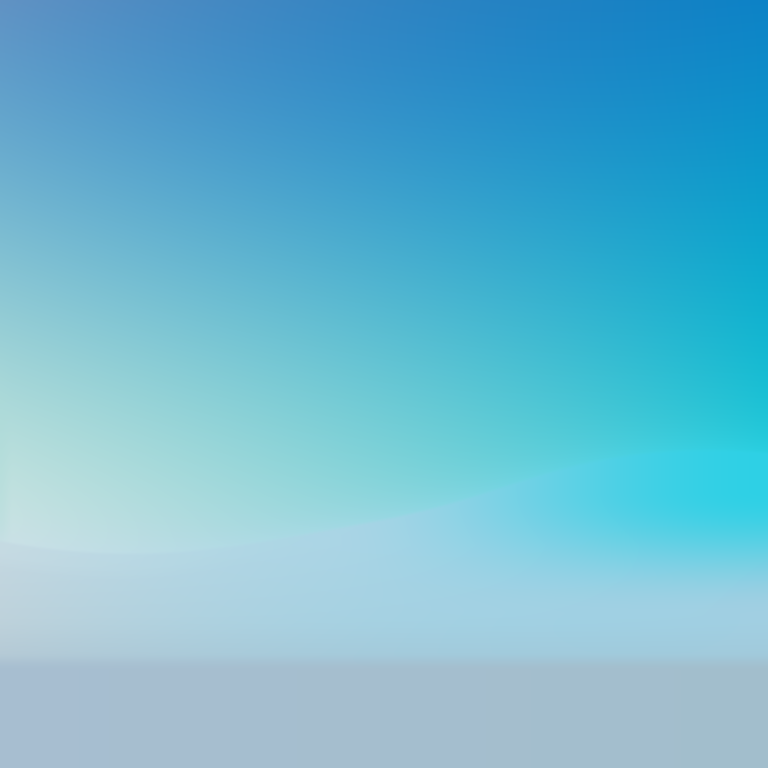
This background is drawn by a three.js fragment shader. Its source:

```glsl
// Soft blue sky gradient above a misty wave and a flat pale shore.
varying vec2 vUv;

// Sky colours: left, middle and right columns, from the wave to the zenith
const vec3 LEFT_LOW = vec3(0.800, 0.886, 0.898);
const vec3 LEFT_MID = vec3(0.635, 0.831, 0.843);
const vec3 LEFT_HIGH = vec3(0.439, 0.698, 0.812);
const vec3 LEFT_TOP = vec3(0.380, 0.573, 0.765);
const vec3 CENTER_LOW = vec3(0.588, 0.839, 0.871);
const vec3 CENTER_MID = vec3(0.392, 0.769, 0.827);
const vec3 CENTER_HIGH = vec3(0.235, 0.624, 0.800);
const vec3 CENTER_TOP = vec3(0.192, 0.518, 0.761);
const vec3 RIGHT_LOW = vec3(0.275, 0.843, 0.886);
const vec3 RIGHT_MID = vec3(0.086, 0.733, 0.824);
const vec3 RIGHT_HIGH = vec3(0.047, 0.612, 0.796);
const vec3 RIGHT_TOP = vec3(0.047, 0.510, 0.776);

// Mist and shore colours
const vec3 MIST_LEFT = vec3(0.753, 0.831, 0.867);
const vec3 MIST_CENTER = vec3(0.651, 0.824, 0.890);
const vec3 MIST_RIGHT = vec3(0.631, 0.812, 0.886);
const vec3 MIST_CYAN = vec3(0.180, 0.816, 0.898);
const vec3 SHORE_LEFT = vec3(0.655, 0.745, 0.816);
const vec3 SHORE_RIGHT = vec3(0.635, 0.745, 0.800);
const vec3 EDGE_TINT = vec3(0.667, 0.855, 0.843);

// Layout
const float PI = 3.14159;
const float SKY_BASE = 0.28;
const float WAVE_LEVEL = 0.3465;
const float WAVE_HEIGHT = 0.0675;
const float WAVE_TROUGH = 0.17;
const float WAVE_HALF_LENGTH = 0.75;
const float WAVE_SOFTNESS = 0.003;
const float GLOW_WIDTH = 0.025;
const float GLOW_STRENGTH = 0.45;
const float VEIL_DEPTH = 0.031;
const float VEIL_STRENGTH = 0.16;
const float SHORE_LEVEL = 0.139;
const float SHORE_SOFTNESS = 0.012;

// Smooth curve through four evenly spaced colours
vec3 cubicRamp(vec3 a, vec3 b, vec3 c, vec3 d, float t) {
  float u = 3.0 * t;
  return -a * (u - 1.0) * (u - 2.0) * (u - 3.0) / 6.0
    + b * u * (u - 2.0) * (u - 3.0) / 2.0
    - c * u * (u - 1.0) * (u - 3.0) / 2.0
    + d * u * (u - 1.0) * (u - 2.0) / 6.0;
}

// Smooth curve through three evenly spaced colours
vec3 quadraticRamp(vec3 a, vec3 b, vec3 c, float t) {
  return a * (1.0 - t) * (1.0 - 2.0 * t)
    + b * 4.0 * t * (1.0 - t)
    + c * t * (2.0 * t - 1.0);
}

float waveHeight(float x) {
  float swell = cos(PI * (x - WAVE_TROUGH) / WAVE_HALF_LENGTH);
  float dip = (x - 0.58) / 0.15;
  return WAVE_LEVEL - WAVE_HEIGHT * swell - 0.014 * exp(-dip * dip);
}

vec3 skyColor(vec2 p) {
  float t = clamp((p.y - SKY_BASE) / (1.0 - SKY_BASE), 0.0, 1.0);
  vec3 left = cubicRamp(LEFT_LOW, LEFT_MID, LEFT_HIGH, LEFT_TOP, t);
  vec3 center = cubicRamp(CENTER_LOW, CENTER_MID, CENTER_HIGH, CENTER_TOP, t);
  vec3 right = cubicRamp(RIGHT_LOW, RIGHT_MID, RIGHT_HIGH, RIGHT_TOP, t);
  return quadraticRamp(left, center, right, p.x);
}

vec3 mistColor(vec2 p) {
  vec3 mist = quadraticRamp(MIST_LEFT, MIST_CENTER, MIST_RIGHT, p.x);
  mist += 0.25 * (min(p.y, 0.29) - 0.23) * (1.0 - p.x);
  float cyan = smoothstep(0.42, 1.0, p.x) * smoothstep(0.20, 0.36, p.y);
  return mix(mist, MIST_CYAN, cyan);
}

void main() {
  vec2 p = vUv;
  float above = p.y - waveHeight(p.x);
  vec3 sky = skyColor(p);
  vec3 mist = mistColor(p);

  // Faint tint along the left border of the sky
  float edge = (1.0 - smoothstep(0.0, 0.018, p.x))
    * smoothstep(0.26, 0.32, p.y) * (1.0 - smoothstep(0.40, 0.56, p.y));
  sky = mix(sky, EDGE_TINT, 0.35 * edge);

  // Light gathering just above the crest
  float glow = GLOW_STRENGTH * exp(-max(above, 0.0) / GLOW_WIDTH);
  sky = mix(sky, mist * 1.03, glow);

  // Thin veils below the crest, narrowing to the right
  float taper = 1.0 - smoothstep(0.15, 0.58, p.x);
  for (int i = 1; i <= 2; i++) {
    float depth = VEIL_DEPTH * taper * (0.4 + 0.3 * float(i));
    float veil = smoothstep(-0.004, 0.004, above + depth);
    mist = mix(mist, sky, VEIL_STRENGTH * veil * taper);
  }

  // Sky over mist, then the shore
  vec3 color = mix(mist, sky, smoothstep(-WAVE_SOFTNESS, WAVE_SOFTNESS, above));
  vec3 shore = mix(SHORE_LEFT, SHORE_RIGHT, p.x);
  color = mix(color, shore, 0.35 * (1.0 - smoothstep(0.13, 0.20, p.y)));
  float land = smoothstep(SHORE_LEVEL - SHORE_SOFTNESS, SHORE_LEVEL + SHORE_SOFTNESS, p.y);
  gl_FragColor = vec4(mix(shore, color, land), 1.0);
}
```
